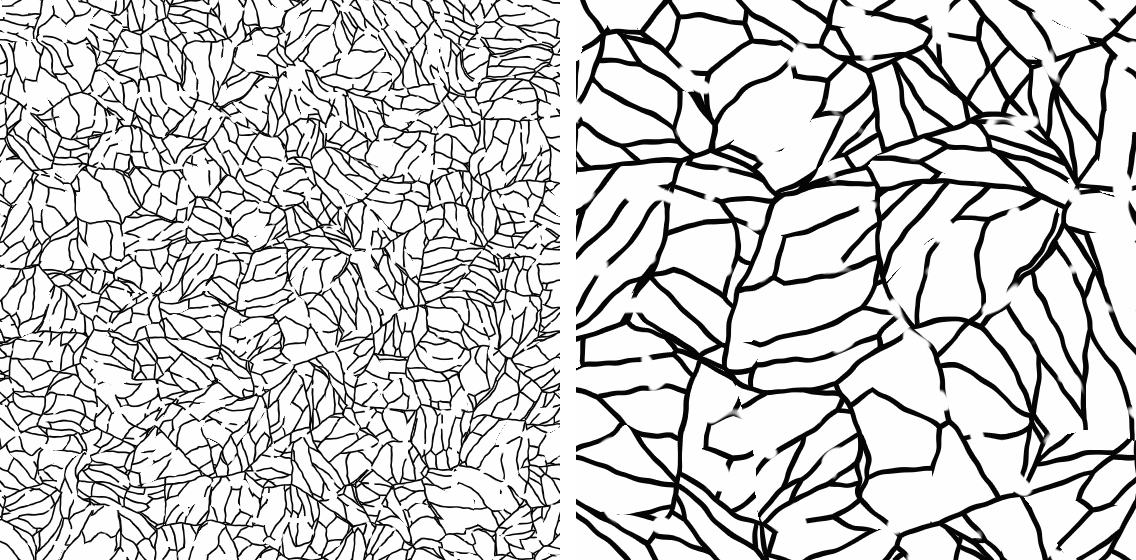
Left, the full canvas; right, a detail of the centre.
Reproduce this pattern procedurally as a Shadertoy shader.

```glsl
#define FOLD_CELLS 13.0      // large facets across the canvas
#define CREASE_CELLS 28.5    // small facets across the canvas
#define STRETCH 1.58         // elongation of the small facets
#define FOLD_KEEP 0.92       // share of large edges drawn
#define CREASE_KEEP 0.82     // share of small edges drawn
#define HALF_WIDTH 0.00148   // half the stroke width
#define BEND 0.042           // broad curvature
#define WOBBLE 0.011         // medium curvature
#define ROUGHNESS 0.0017     // fine raggedness
#define GAP_LEVEL -0.33      // noise level below which strokes break
#define PAPER vec3(0.995)
#define INK vec3(0.02)

vec2 hash22(vec2 p) {
    vec3 q = fract(p.xyx * vec3(0.1031, 0.1030, 0.0973));
    q += dot(q, q.yzx + 33.33);
    return fract((q.xx + q.yz) * q.zy);
}

float cornerSlope(vec2 corner, vec2 offset) {
    float angle = 6.28318 * hash22(corner).x;
    return dot(vec2(cos(angle), sin(angle)), offset);
}

float gradientNoise(vec2 p) {
    vec2 i = floor(p), f = p - i;
    vec2 u = f * f * f * (f * (f * 6.0 - 15.0) + 10.0);
    vec2 e = vec2(1.0, 0.0);
    return mix(mix(cornerSlope(i, f), cornerSlope(i + e.xy, f - e.xy), u.x),
               mix(cornerSlope(i + e.yx, f - e.yx), cornerSlope(i + 1.0, f - 1.0), u.x), u.y);
}

vec2 noise2(vec2 p) {
    return vec2(gradientNoise(p + 17.3), gradientNoise(p + vec2(71.6, 43.8)));
}

// Voronoi edges, some left out: xy = cell id, z = edge distance in pixels.
// The jacobian maps pixel steps to steps of q, so stroke width stays even.
vec3 facetEdges(vec2 q, mat2 jacobian, float keep) {
    vec2 base = floor(q), nearest = vec2(0.0), id = base;
    float best = 1e4;
    for (int y = -1; y <= 1; y++)
    for (int x = -1; x <= 1; x++) {
        vec2 cell = base + vec2(x, y);
        vec2 toSite = cell + hash22(cell) - q;
        float d = dot(toSite, toSite);
        if (d < best) { best = d; nearest = toSite; id = cell; }
    }
    float edge = 1e4;
    for (int y = -2; y <= 2; y++)
    for (int x = -2; x <= 2; x++) {
        vec2 cell = id + vec2(x, y);
        vec2 toSite = cell + hash22(cell) - q;
        vec2 across = toSite - nearest;
        bool drawn = hash22(cell + id + 0.37).x < keep;
        if (drawn && dot(across, across) > 1e-5) {
            vec2 normal = normalize(across);
            float d = dot(0.5 * (toSite + nearest), normal);
            edge = min(edge, d / max(length(normal * jacobian), 1e-6));
        }
    }
    return vec3(id, edge);
}

void mainImage(out vec4 fragColor, in vec2 fragCoord) {
    vec2 p = fragCoord / iResolution.y;

    // Bend the plane so that straight edges become hand-drawn curves
    vec2 bent = p + BEND * noise2(p * 7.0)
                  + WOBBLE * noise2(p * 20.0)
                  + ROUGHNESS * noise2(p * 80.0);
    mat2 jacobian = mat2(dFdx(bent), dFdy(bent));

    // Large folds
    vec3 fold = facetEdges(bent * FOLD_CELLS, jacobian * FOLD_CELLS, FOLD_KEEP);

    // Elongated creases, turned a different way inside every fold
    vec2 random = hash22(fold.xy + 5.71);
    float angle = 6.28318 * random.x;
    float c = cos(angle), s = sin(angle);
    mat2 turn = mat2(STRETCH * c, -s / STRETCH, STRETCH * s, c / STRETCH) * CREASE_CELLS;
    vec2 shift = floor(90.0 * random.yx);
    vec3 crease = facetEdges(turn * bent + shift, turn * jacobian, CREASE_KEEP);

    // Uneven strokes with short breaks
    float halfWidth = HALF_WIDTH * iResolution.y * (1.0 + 0.35 * gradientNoise(p * 62.0));
    float ink = clamp(halfWidth - min(fold.z, crease.z) + 0.5, 0.0, 1.0);
    ink *= smoothstep(GAP_LEVEL - 0.04, GAP_LEVEL + 0.04, gradientNoise(p * 46.0 + 9.2));

    fragColor = vec4(mix(PAPER, INK, ink), 1.0);
}
```
